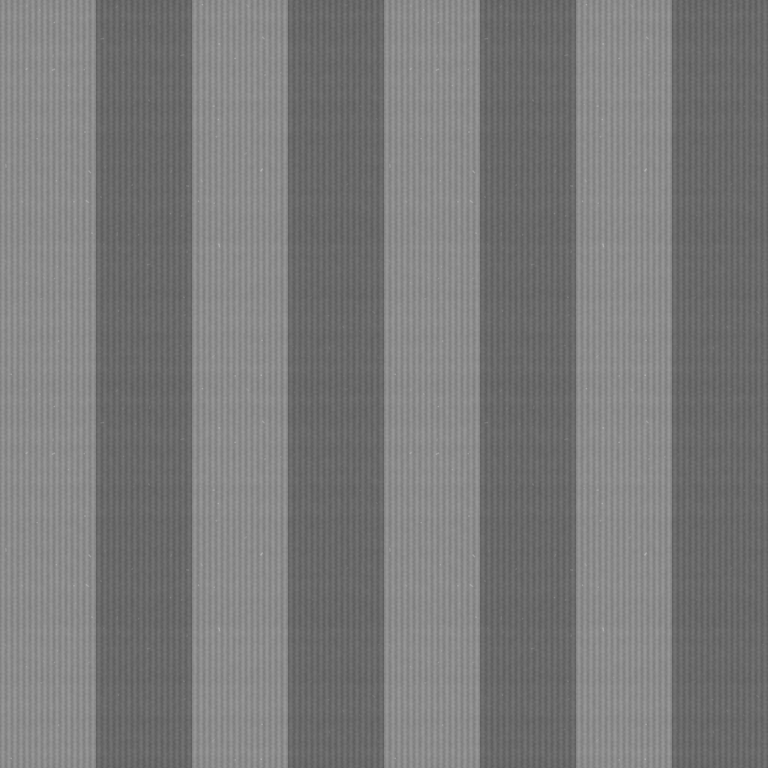
A WebGL 2 fragment shader for this pattern:

```glsl
#version 300 es
precision highp float;

uniform vec2 u_resolution;
out vec4 fragColor;

const float TAU = 6.2831853;
const float TILES = 2.0;          // cloth swatches across and down
const float STRIPE_PAIRS = 4.0;   // light and dark pairs across the canvas
const float RIBS = 128.0;         // vertical cords across the canvas
const float STITCHES = 192.0;     // weft rows down the canvas

const vec3 LIGHT_CREST = vec3(0.582);
const vec3 LIGHT_GROOVE = vec3(0.508);
const vec3 DARK_CREST = vec3(0.440);
const vec3 DARK_GROOVE = vec3(0.382);

const float STITCH_DEPTH = 0.011;
const float GRAIN_CELLS = 192.0;  // per swatch
const float GRAIN_DEPTH = 0.030;
const float BAND_CELLS = 48.0;    // per swatch
const float BAND_DEPTH = 0.012;
const float FLECK_CELLS = 24.0;   // per swatch
const float FLECK_CHANCE = 0.16;
const float FLECK_WIDTH = 0.0009;
const float FLECK_GAIN = 0.13;

float hash(vec2 p) {
    return fract(sin(dot(p, vec2(12.9898, 78.233))) * 43758.5453);
}

// Value noise that wraps after the given number of cells
float wrappedNoise(vec2 p, float period) {
    vec2 cell = floor(p);
    vec2 f = fract(p);
    f = f * f * (3.0 - 2.0 * f);
    vec2 a = mod(cell, period);
    vec2 b = mod(cell + 1.0, period);
    float low = mix(hash(a), hash(vec2(b.x, a.y)), f.x);
    float high = mix(hash(vec2(a.x, b.y)), hash(b), f.x);
    return mix(low, high, f.y);
}

// Sparse bright lint, one short fibre at most per cell
float flecks(vec2 swatch) {
    vec2 p = swatch * FLECK_CELLS;
    vec2 id = mod(floor(p), FLECK_CELLS);
    vec2 centre = 0.25 + 0.5 * vec2(hash(id + 3.7), hash(id + 19.1));
    vec2 d = (fract(p) - centre) / (FLECK_CELLS * TILES);
    float angle = TAU * hash(id + 41.3);
    vec2 along = vec2(cos(angle), sin(angle));
    float halfLength = 0.002 * pow(hash(id + 57.9), 3.0);
    float dist = length(d - along * clamp(dot(d, along), -halfLength, halfLength));
    float present = step(hash(id + 73.3), FLECK_CHANCE);
    float strength = mix(0.3, 1.0, hash(id + 91.7));
    return present * strength * (1.0 - smoothstep(0.0, 2.0 * FLECK_WIDTH, dist));
}

void main() {
    vec2 uv = gl_FragCoord.xy / u_resolution;
    vec2 swatch = uv * TILES;

    // Wide stripes with smoothed edges
    float edge = 0.25 - abs(fract(uv.x * STRIPE_PAIRS + 0.25) - 0.5);
    float light = clamp(edge * u_resolution.x / STRIPE_PAIRS + 0.5, 0.0, 1.0);

    // Rounded cords
    float rib = 0.5 - 0.5 * cos(TAU * uv.x * RIBS);
    vec3 groove = mix(DARK_GROOVE, LIGHT_GROOVE, light);
    vec3 crest = mix(DARK_CREST, LIGHT_CREST, light);
    vec3 color = mix(groove, crest, rib);

    // Weft stitches, staggered between neighbouring cords
    float stagger = 0.5 * mod(floor(uv.x * RIBS), 2.0);
    float stitch = cos(TAU * (uv.y * STITCHES + stagger));
    color += STITCH_DEPTH * stitch * mix(1.0, 0.5, rib);

    // Yarn grain and faint uneven rows
    float grain = wrappedNoise(swatch * GRAIN_CELLS, GRAIN_CELLS) - 0.5;
    float band = wrappedNoise(vec2(0.0, swatch.y * BAND_CELLS), BAND_CELLS) - 0.5;
    color += GRAIN_DEPTH * grain + BAND_DEPTH * band;

    // Lint shows more on the light stripes
    color += FLECK_GAIN * flecks(swatch) * mix(0.65, 1.0, light);

    fragColor = vec4(color, 1.0);
}
```
